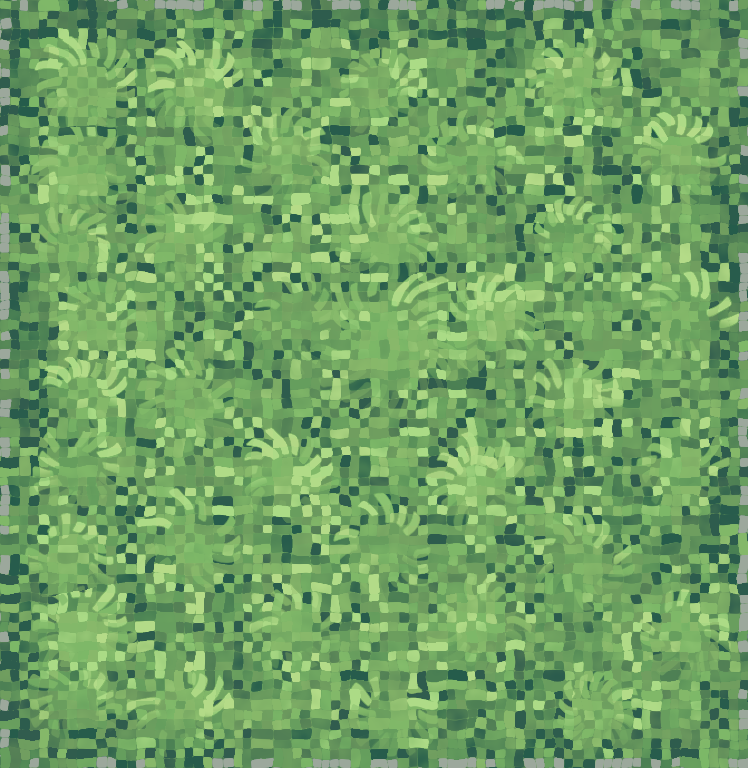
This pattern is drawn by a WebGL 1 fragment shader. Its source:

```glsl
precision highp float;
// Leafy mosaic: wobbly rounded tiles in five greens, some joined in pairs.
// A staggered lattice of radial bursts lays pale petals and checkered rims
// over the tiles; gradient noise varies the tone and the border wears to grey.
uniform vec2 u_resolution;

const float TAU = 6.2831853;
const float TILES = 79.0;       // tiles per canvas height
const float ROWS = 9.0;         // rows of bursts
const vec2 PITCH = vec2(0.2604, 0.1016);

float hash(vec2 p) {
  return fract(sin(dot(p, vec2(127.1, 311.7))) * 43758.55);
}

vec2 gradient(vec2 cell) {
  float a = TAU * hash(cell + 17.3);
  return vec2(cos(a), sin(a));
}

float noise(vec2 p) {
  vec2 i = floor(p), f = fract(p);
  vec2 u = f * f * f * (f * (f * 6.0 - 15.0) + 10.0);
  vec2 e = vec2(1.0, 0.0);
  float low = mix(dot(gradient(i), f), dot(gradient(i + e), f - e), u.x);
  float high = mix(dot(gradient(i + e.yx), f - e.yx),
                   dot(gradient(i + 1.0), f - 1.0), u.x);
  return mix(low, high, u.y);
}

float roundBox(vec2 p, vec2 halfSize, float radius) {
  vec2 q = abs(p) - halfSize + radius;
  return length(max(q, 0.0)) + min(max(q.x, q.y), 0.0) - radius;
}

// Dark teal through leaf green to pale lime, tone 0 to 1
vec3 greens(float tone) {
  vec3 c = mix(vec3(0.17, 0.36, 0.30), vec3(0.31, 0.50, 0.33), smoothstep(0.04, 0.20, tone));
  c = mix(c, vec3(0.42, 0.62, 0.37), smoothstep(0.20, 0.42, tone));
  c = mix(c, vec3(0.51, 0.72, 0.41), smoothstep(0.46, 0.68, tone));
  return mix(c, vec3(0.69, 0.86, 0.53), smoothstep(0.72, 0.93, tone));
}

// Offset from the nearest burst (xy), its radius (z) and its seed (w)
vec4 nearestBurst(vec2 p) {
  vec4 best = vec4(1.0, 1.0, 0.06, 0.0);
  float bestReach = 100.0;
  for (float row = 0.0; row < ROWS; row++) {
    for (float col = 0.0; col < 4.0; col++) {
      vec2 id = vec2(col, row);
      float evenRow = 1.0 - mod(row, 2.0);
      vec2 centre = vec2(0.111 + (col - 0.5 * evenRow) * PITCH.x, 0.889 - row * PITCH.y);
      centre.x = max(centre.x, 0.098);
      centre += (vec2(hash(id + 3.1), hash(id + 8.7)) - 0.5) * vec2(0.03, 0.025);
      float radius = mix(0.053, 0.067, hash(id + 5.5));
      if (row == 4.0 && col == 2.0) {   // large central burst
        centre = vec2(0.508, 0.555);
        radius = 0.103;
      }
      float reach = length(p - centre) / radius;
      if (reach < bestReach) {
        bestReach = reach;
        best = vec4(p - centre, radius, hash(id + 1.9));
      }
    }
  }
  return best;
}

// Petal coverage (x) and tone (y)
vec2 petals(vec4 burst, float pixel) {
  float r = length(burst.xy), radius = burst.z;
  float count = floor(13.0 + 3.0 * burst.w + 110.0 * max(radius - 0.067, 0.0) * 2.0);
  float bend = 0.18 * sin(r / radius * 4.0 + burst.w * TAU);
  float turn = fract((atan(burst.y, burst.x) + bend) / TAU + burst.w) * count;
  vec2 seed = vec2(floor(turn), burst.w * 91.0);
  float angle = (fract(turn) - 0.5 + 0.3 * (hash(seed) - 0.5)) * TAU / count;
  float inner = radius * mix(0.38, 0.65, hash(seed + 2.0));
  float outer = radius * mix(0.85, 1.15, hash(seed + 4.0));
  float width = 0.0035 + 0.0027 * min(r / radius, 1.1);
  vec2 local = vec2(r - 0.5 * (inner + outer), r * sin(angle));
  float d = roundBox(local, vec2(0.5 * (outer - inner), width), 0.003);
  float upward = mix(0.3, 1.0, smoothstep(-0.7, 0.2, burst.y / max(r, 0.001)));
  float strength = upward * mix(0.65, 1.0, burst.w) * step(0.15, hash(seed + 6.0));
  return vec2(strength * (1.0 - smoothstep(-pixel, pixel, d)), mix(0.74, 1.0, hash(seed + 9.0)));
}

void main() {
  float pixel = 1.0 / u_resolution.y;
  vec2 p = gl_FragCoord.xy * pixel;
  vec2 size = vec2(u_resolution.x * pixel, 1.0);
  vec2 wobble = vec2(noise(p * 38.0), noise(p * 38.0 + 50.0));

  // Tiles, some joined in horizontal or vertical pairs
  vec2 q = p * TILES + wobble * 0.42;
  vec2 centre = floor(q) + 0.5;
  vec2 block = floor(q / 2.0);
  vec2 halfSize = vec2(0.5);
  float join = hash(block + 31.0);
  if (join < 0.20) { centre.x = block.x * 2.0 + 1.0; halfSize.x = 1.0; }
  else if (join < 0.31) { centre.y = block.y * 2.0 + 1.0; halfSize.y = 1.0; }
  float tile = 1.0 - smoothstep(-0.07, 0.07, roundBox(q - centre, halfSize, 0.24));
  vec2 c = centre / TILES;
  float random = hash(centre + 7.0);

  // Tone: drifting ground, quiet burst cores, checkered rims, dark border
  vec4 burst = nearestBurst(c);
  float reach = length(burst.xy) / burst.z;
  float core = 1.0 - smoothstep(0.25, 0.85, reach);
  float rim = smoothstep(0.45, 0.8, reach) * (1.0 - smoothstep(1.1, 1.6, reach));
  vec2 inset = min(c, size - c);
  float border = min(inset.x, inset.y);
  float ground = 0.46 + 0.25 * noise(c * 9.0) + 0.2 * core - 0.2 * (1.0 - smoothstep(0.0, 0.09, border));
  float contrast = (0.78 + 0.5 * noise(c * 6.0 + 20.0)) * (1.0 - 0.65 * core);
  float checker = mod(floor(centre.x) + floor(centre.y), 2.0) * 2.0 - 1.0;
  float tone = ground + (random - 0.5) * contrast + checker * (0.06 + 0.14 * rim);
  tone = mix(ground, tone, tile) + 0.07 * noise(p * 55.0);

  // Petals over the tiles, then olive tints and a worn grey edge
  vec2 petal = petals(nearestBurst(p + wobble * 0.004), pixel);
  tone = mix(tone, petal.y + 0.12 * (random - 0.5), petal.x);
  vec3 colour = greens(clamp(tone, 0.0, 1.0));
  colour += vec3(0.05, 0.0, 0.01) * (hash(centre + 13.0) - 0.5);
  float worn = step(border, 0.009) * step(0.55, hash(centre + 23.0)) * tile;
  colour = mix(colour, vec3(0.61, 0.66, 0.61), worn);
  gl_FragColor = vec4(colour, 1.0);
}
```
